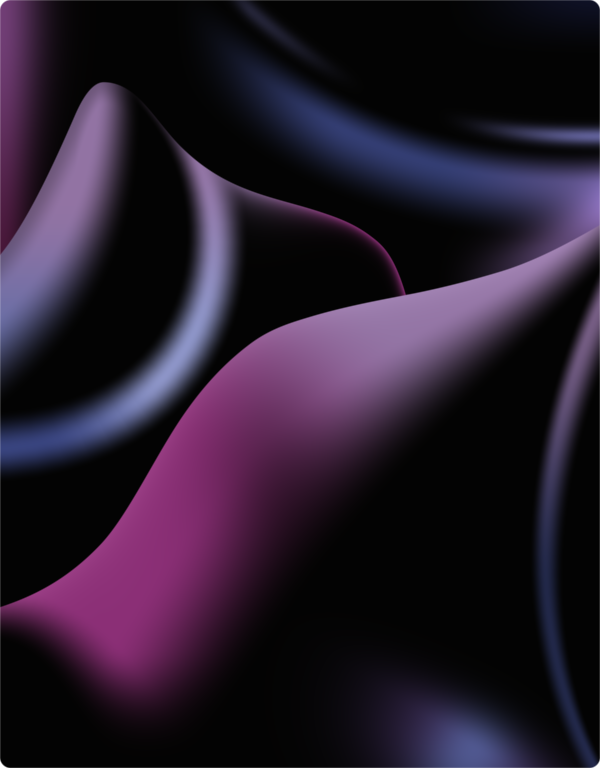
This background is drawn by a Shadertoy shader. Its source:

```glsl
// Dark satin folds: overlapping curved sheets lit in lilac, magenta and blue.

const vec3 INK = vec3(0.012, 0.012, 0.01);
const vec3 LILAC = vec3(0.56, 0.44, 0.63);
const vec3 MAGENTA = vec3(0.53, 0.17, 0.45);
const vec3 ICE = vec3(0.54, 0.57, 0.77);
const vec3 BLUE = vec3(0.19, 0.23, 0.44);

// Knots of the sheet outlines: x, height, slope
const vec3 FRONT[8] = vec3[8](
  vec3(0, 0.268, 0.33), vec3(0.167, 0.372, 1.05), vec3(0.3, 0.58, 1.5),
  vec3(0.417, 0.707, 0.75), vec3(0.517, 0.752, 0.3), vec3(0.675, 0.788, 0.19),
  vec3(0.833, 0.827, 0.3), vec3(1, 0.905, 0.58));
const vec3 MIDDLE[8] = vec3[8](
  vec3(0, 0.855, 1.2), vec3(0.125, 1.088, 2.3), vec3(0.173, 1.143, 0),
  vec3(0.217, 1.128, -0.7), vec3(0.3, 1.037, -1), vec3(0.533, 0.927, -0.33),
  vec3(0.617, 0.887, -0.75), vec3(0.677, 0.786, -3.5));

float gauss(float x) { return exp(-x * x); }

// Approximate distance below a graph of given height and slope
float depthBelow(float y, float height, float slope) {
  return (height - y) / sqrt(1.0 + slope * slope);
}

// Depth below a smooth Hermite outline
float outlineDepth(vec2 p, vec3 knots[8]) {
  vec3 a = knots[0], b = knots[1];
  for (int i = 1; i < 7; i++) {
    if (p.x >= knots[i].x) { a = knots[i]; b = knots[i + 1]; }
  }
  float w = b.x - a.x, t = clamp((p.x - a.x) / w, 0.0, 1.0);
  float rise = b.y - a.y, u = a.z * w - rise, v = rise - b.z * w;
  float bend = mix(u, v, t), s = t * (1.0 - t);
  float slope = (rise + (1.0 - 2.0 * t) * bend + s * (v - u)) / w;
  return depthBelow(p.y, a.y + rise * t + s * bend, slope);
}

vec2 bezier(vec2 a, vec2 b, vec2 c, vec2 d, float t) {
  float s = 1.0 - t;
  return s * s * s * a + 3.0 * s * t * (s * b + t * c) + t * t * t * d;
}

// Signed distance to a cubic curve (positive on its left), position along it
vec2 curveField(vec2 p, vec2 a, vec2 b, vec2 c, vec2 d) {
  const float STEPS = 28.0;
  vec2 from = a, best = vec2(9, 0);
  for (float i = 0.0; i < STEPS; i++) {
    vec2 to = bezier(a, b, c, d, (i + 1.0) / STEPS);
    vec2 chord = to - from, v = p - from;
    float t = clamp(dot(v, chord) / dot(chord, chord), 0.0, 1.0);
    float dist = length(v - chord * t);
    float side = chord.x * v.y < chord.y * v.x ? -1.0 : 1.0;
    if (dist < abs(best.x)) best = vec2(dist * side, (i + t) / STEPS);
    from = to;
  }
  return best;
}

// Far sheet: blue arc under a dark lens, glows at both sides
vec3 backSheet(vec2 p, float frontDepth) {
  float k = max(1.0 - p.x, 0.0) / 0.6;
  float d = depthBelow(p.y, 1.053 + 0.225 * pow(k, 2.4), -0.9 * pow(k, 1.4));
  float right = smoothstep(0.72, 1.0, p.x);
  float arc = smoothstep(0.022, 0.08, d) * smoothstep(0.18, 0.075, d);
  vec3 col = INK + mix(BLUE, vec3(0.33, 0.29, 0.5), right)
    * arc * smoothstep(0.28, 0.58, p.x);
  float ends = right + 0.35 * smoothstep(0.62, 0.42, p.x) * smoothstep(0.36, 0.42, p.x);
  col += vec3(0.36, 0.36, 0.58) * gauss(d / 0.014) * ends;
  col += vec3(0.05, 0.06, 0.15) * right * smoothstep(1.18, 1.3, p.y);
  col += vec3(0.4, 0.3, 0.5) * gauss(frontDepth / 0.055) * right;
  float high = smoothstep(0.8, 1.25, p.y);
  return col + mix(vec3(0.26, 0.07, 0.2), vec3(0.43, 0.23, 0.45), high)
    * gauss(p.x / mix(0.045, 0.068, high));
}

// Middle sheet: lit ridge, dark hollow, pale band, thin rim
vec3 middleSheet(vec2 p, float depth) {
  vec2 ridge = curveField(p, vec2(0.213, 1.147), vec2(0.225, 0.947),
    vec2(0.183, 0.763), vec2(-0.033, 0.597));
  vec2 hollow = curveField(p, vec2(0.208, 1.133), vec2(0.4, 0.983),
    vec2(0.387, 0.572), vec2(-0.033, 0.56));
  float lit = smoothstep(0.02, mix(-0.05, -0.11, ridge.y), ridge.x);
  vec3 ridgeColor = mix(vec3(0.4, 0.42, 0.64), LILAC, smoothstep(0.7, 0.95, p.y))
    * mix(0.75, 1.0, smoothstep(0.0, 0.04, depth));
  float band = smoothstep(-mix(0.006, 0.035, hollow.y), 0.03, hollow.x)
    * smoothstep(0.088, 0.03, hollow.x) * smoothstep(0.0, 0.08, hollow.y);
  vec3 bandColor = mix(LILAC, ICE, smoothstep(0.2, 0.6, hollow.y));
  bandColor = mix(bandColor, BLUE * 1.1, smoothstep(0.68, 0.92, hollow.y));
  float thin = smoothstep(0.4, 0.62, p.x);
  float rim = exp(-max(depth, 0.0) / mix(0.022, 0.008, thin))
    * smoothstep(0.3, 0.42, p.x) * (1.0 - band);
  return INK + ridgeColor * lit + bandColor * band + mix(LILAC * 0.75, MAGENTA, thin) * rim;
}

// Near sheet: magenta swell, slim right fold, low violet glow
vec3 frontSheet(vec2 p, float depth) {
  vec2 shade = curveField(p, vec2(1.017, 0.88), vec2(0.783, 0.63),
    vec2(0.5, 0.413), vec2(0.283, -0.037));
  vec2 foot = curveField(p, vec2(-0.033, 0.243), vec2(0.1, 0.247),
    vec2(0.133, 0.13), vec2(0.233, -0.037));
  vec2 fold = curveField(p, vec2(1.03, 0.863), vec2(0.867, 0.547),
    vec2(0.85, 0.213), vec2(1, -0.037));
  float lit = smoothstep(-0.025, mix(0.05, 0.2, smoothstep(0.0, 0.65, shade.y)), -shade.x)
    * smoothstep(-0.03, mix(0.05, 0.13, foot.y), foot.x) * smoothstep(0.0, 0.2, p.y);
  lit *= 1.0 - 0.42 * gauss(length((p - vec2(0.46, 0.48)) / vec2(0.11, 0.16)));
  vec3 swell = mix(MAGENTA, LILAC, smoothstep(0.85, 1.4, p.x + p.y))
    + 0.06 * exp(-max(depth, 0.0) / 0.03);
  float strip = smoothstep(-0.015, 0.012, fold.x)
    * smoothstep(mix(0.065, 0.025, fold.y), 0.012, fold.x);
  vec3 stripColor = mix(LILAC * 0.8, BLUE * 0.62, smoothstep(0.1, 0.6, fold.y));
  vec2 q = mat2(0.85, 0.53, -0.53, 0.85) * (p - vec2(0.79, 0.03));
  float glow = gauss(q.x / 0.17) * gauss(q.y / (q.y > 0.0 ? 0.06 : 0.12));
  vec3 glowColor = mix(vec3(0.24, 0.17, 0.35), vec3(0.3, 0.33, 0.55), gauss(q.x / 0.08));
  return INK + swell * lit + stripColor * strip + glowColor * glow;
}

void mainImage(out vec4 fragColor, in vec2 fragCoord) {
  vec2 size = vec2(1, 1.28), p = fragCoord / iResolution.xy * size;
  float px = 1.0 / iResolution.x;
  float front = outlineDepth(p, FRONT), middle = outlineDepth(p, MIDDLE);
  vec3 col = backSheet(p, front);
  col = mix(col, middleSheet(p, middle), smoothstep(-px, px, middle));
  col = mix(col, frontSheet(p, front), smoothstep(-px, px, front));
  // Rounded white corners
  vec2 corner = max(abs(p - 0.5 * size) - 0.5 * size + 0.018, 0.0);
  col = mix(col, vec3(1), smoothstep(-px, px, length(corner) - 0.018));
  fragColor = vec4(col, 1);
}
```
